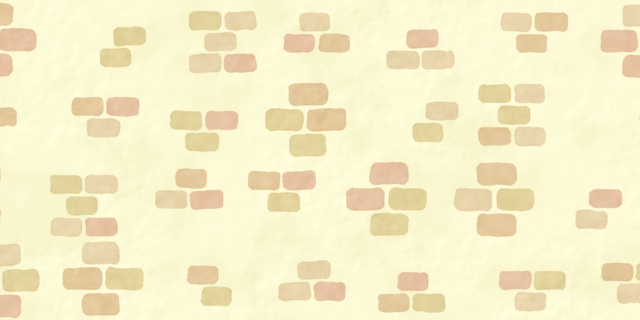
Reproduce this pattern procedurally as a Shadertoy shader.

```glsl
#define CELL vec2(0.335, 0.25)
#define BRICK vec2(0.101, 0.058)
#define MORTAR 0.0085
#define CORNER 0.017
#define WOBBLE 0.0045
#define RELIEF 0.075
#define PLASTER vec3(0.992, 0.982, 0.842)
#define STAIN vec3(0.016, 0.017, 0.034)
#define ROSE vec3(0.902, 0.765, 0.635)
#define TAN vec3(0.892, 0.787, 0.612)
#define OLIVE vec3(0.888, 0.826, 0.612)
#define SAND vec3(0.912, 0.836, 0.672)

float hash(vec2 p) {
    vec3 q = fract(vec3(p.xyx) * 0.1031);
    q += dot(q, q.yzx + 33.33);
    return fract((q.x + q.y) * q.z);
}

float noise(vec2 p) {
    vec2 i = floor(p), f = fract(p);
    f = f * f * (3.0 - 2.0 * f);
    return mix(mix(hash(i), hash(i + vec2(1, 0)), f.x),
               mix(hash(i + vec2(0, 1)), hash(i + vec2(1, 1)), f.x), f.y);
}

float fbm(vec2 p) {
    float sum = 0.0, amp = 0.5;
    for (int i = 0; i < 4; i++) {
        sum += amp * noise(p);
        p = mat2(1.6, 1.2, -1.2, 1.6) * p + 17.3;
        amp *= 0.5;
    }
    return sum;
}

float roundedBox(vec2 p, vec2 halfSize, float r) {
    vec2 q = abs(p) - halfSize + r;
    return length(max(q, 0.0)) + min(max(q.x, q.y), 0.0) - r;
}

// Bricks in each course of a cluster, from top to bottom
vec3 courseCounts(float kind, float pick) {
    if (kind < 1.0) return vec3(2, 1, 0);
    if (kind < 2.0) return vec3(1, 2, 1);
    if (kind < 3.0) return vec3(1, 1, 0);
    if (kind < 4.0) return vec3(2, 1, 2);
    if (kind < 5.0) return vec3(1, 2, 0);
    return pick < 0.6 ? vec3(1, 0, 0) : vec3(2, 2, 0);
}

vec3 brickColor(float h) {
    if (h < 0.31) return ROSE;
    if (h < 0.58) return TAN;
    if (h < 0.81) return OLIVE;
    return SAND;
}

// Nearest brick of the local cluster: x = distance, y = brick hash
vec2 brickField(vec2 p) {
    float row = floor(p.y / CELL.y);
    p.x += CELL.x * hash(vec2(row, 7.0));
    vec2 id = vec2(floor(p.x / CELL.x), row);
    vec2 local = p - (id + 0.5) * CELL;
    float pick = hash(id + 31.7);
    float kind = mod(id.x + 2.0 * id.y + floor(2.0 * hash(id + 4.1)), 6.0);
    vec3 counts = courseCounts(kind, pick);
    float courses = counts.z > 0.0 ? 3.0 : (counts.y > 0.0 ? 2.0 : 1.0);
    float widest = max(counts.x, max(counts.y, counts.z));
    float stagger = counts.x == counts.y ? 0.2 : 0.03;
    float size = kind >= 1.0 && kind < 2.0 && pick > 0.4 ? 1.2 : 1.0;

    // Shift the cluster as far as its cell allows
    vec2 pitch = BRICK + MORTAR;
    vec2 extent = pitch * vec2(widest + 2.0 * stagger, courses) * size;
    vec2 room = max(CELL - extent, 0.0);
    vec2 jitter = vec2(hash(id + 11.3), hash(id + 23.9)) - 0.5;
    local = (local - jitter * room * 0.9) / size;

    vec2 best = vec2(1.0, 0.0);
    for (int r = 0; r < 3; r++) {
        float n = counts[r], course = float(r);
        float side = (mod(course, 2.0) * 2.0 - 1.0) * (pick > 0.8 ? 1.0 : -1.0);
        for (int j = 0; j < 2; j++) {
            if (float(j) >= n) break;
            vec2 key = id * 5.0 + vec2(float(j) + 0.4, course * 1.7);
            vec2 center = pitch * vec2(float(j) - 0.5 * (n - 1.0) + side * stagger,
                                       0.5 * (courses - 1.0) - course);
            float tilt = 0.07 * (hash(key + 2.9) - 0.5);
            vec2 q = local - center;
            q += tilt * vec2(-q.y, q.x);
            vec2 halfSize = 0.5 * BRICK * vec2(0.95 + 0.08 * hash(key + 8.3), 1.0);
            float d = roundedBox(q, halfSize, CORNER) * size;
            if (d < best.x) best = vec2(d, hash(key + 51.1));
        }
    }
    return best;
}

void mainImage(out vec4 fragColor, in vec2 fragCoord) {
    vec2 p = fragCoord / iResolution.y;
    float pixel = 1.0 / iResolution.y;

    // Embossed plaster, rougher in some patches
    vec2 light = vec2(-0.0035, 0.0035);
    float slope = fbm((p - light) * 26.0) - fbm((p + light) * 26.0);
    float rough = mix(0.35, 1.1, smoothstep(0.3, 0.7, noise(p * 5.0 + 3.0)));
    float relief = slope * rough * RELIEF;
    float stain = smoothstep(0.42, 0.68, fbm(p * 7.0 + 40.0));
    vec3 color = PLASTER - STAIN * stain + relief * vec3(0.8, 0.85, 1.3);

    // Hand-painted outlines
    vec2 wobble = vec2(noise(p * 38.0), noise(p * 38.0 + 60.0)) - 0.5;
    wobble += 0.5 * (vec2(noise(p * 120.0), noise(p * 120.0 + 90.0)) - 0.5);
    vec2 brick = brickField(p + wobble * WOBBLE);

    // Watercolour wash with a darker rim
    float wash = fbm(p * 30.0 + 15.0) - 0.47;
    float rim = smoothstep(-0.007, 0.0, brick.x);
    vec3 paint = brickColor(brick.y) + wash * vec3(0.04, 0.07, 0.08);
    paint += relief * 1.3 - rim * vec3(0.012, 0.02, 0.028);
    float cover = 1.0 - smoothstep(-pixel, pixel, brick.x);
    color = mix(color, paint, cover);

    fragColor = vec4(clamp(color, 0.0, 1.0), 1.0);
}
```
